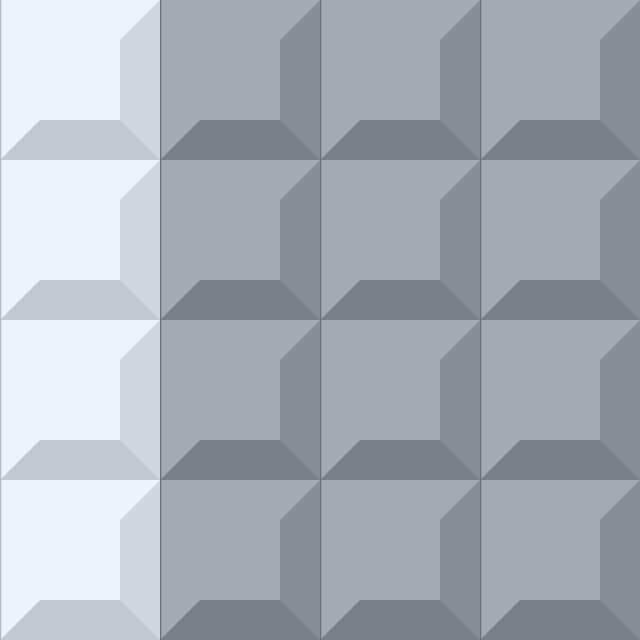
A Shadertoy shader for this pattern:

```glsl
const float TILES = 4.0;
const float BEVEL_WIDTH = 0.25;
const float SEAM_WIDTH = 0.0078;
const int SAMPLES = 4;

const vec3 PALE_FACE = vec3(0.933, 0.949, 0.988);
const vec3 GREY_FACE = vec3(0.647, 0.663, 0.698);

// Brightness offset of a bevelled tile lit from the upper left
float bevelShade(vec2 p, float width) {
    float right = 1.0 - p.x;
    float bottom = p.y;
    float lit = min(p.x, 1.0 - p.y);
    float edge = min(lit, min(right, bottom));
    if (edge > width) return 0.0;
    if (edge == lit) return 0.007;
    return edge == bottom ? -0.168 : -0.108;
}

// Dark hairline along the left side of a tile
float seamShade(vec2 p, float width) {
    return p.x < width ? -0.23 : 0.0;
}

vec3 tileColor(vec2 grid) {
    vec2 p = fract(grid);
    vec3 face = floor(grid.x) < 1.0 ? PALE_FACE : GREY_FACE;
    float shade = min(bevelShade(p, BEVEL_WIDTH), seamShade(p, SEAM_WIDTH));
    return face + shade;
}

void mainImage(out vec4 fragColor, in vec2 fragCoord) {
    // Average a grid of subsamples to smooth every edge
    vec3 color = vec3(0.0);
    for (int y = 0; y < SAMPLES; y++) {
        for (int x = 0; x < SAMPLES; x++) {
            vec2 offset = (vec2(x, y) + 0.5) / float(SAMPLES) - 0.5;
            vec2 uv = (fragCoord + offset) / iResolution.y;
            color += tileColor(uv * TILES);
        }
    }
    fragColor = vec4(color / float(SAMPLES * SAMPLES), 1.0);
}
```
